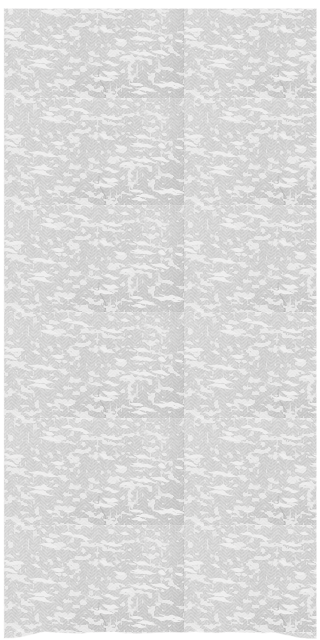
Reproduce this texture procedurally as a Shadertoy shader.

```glsl
// Pale grey herringbone cloth with worn white slubs, tiled with visible seams

float hash(vec2 p) {
    vec3 h = fract(vec3(p.xyx) * 0.1031);
    h += dot(h, h.yzx + 33.33);
    return fract((h.x + h.y) * h.z);
}

float noise(vec2 p) {
    vec2 i = floor(p), f = fract(p);
    f = f * f * (3.0 - 2.0 * f);
    return mix(mix(hash(i), hash(i + vec2(1, 0)), f.x),
               mix(hash(i + vec2(0, 1)), hash(i + vec2(1, 1)), f.x), f.y);
}

// Irregular white flakes, denser in some areas and along the tile top
float flakes(vec2 q) {
    vec2 r = vec2(q.x, q.y + 0.12 * q.x);
    float n = 0.6 * noise(r * vec2(48, 85)) + 0.4 * noise(r * vec2(105, 150) + 37.0);
    n += 0.14 * (noise(q * 13.0 + 5.0) - 0.5) + 0.06 * smoothstep(0.27, 0.33, q.y);
    float upright = noise(q * vec2(120, 42) + 71.0);
    return max(smoothstep(0.59, 0.69, n), 0.8 * smoothstep(0.83, 0.92, upright));
}

// Long thin horizontal slubs scattered over the tile
float slubs(vec2 q) {
    float mask = 0.0;
    for (int i = 0; i < 34; i++) {
        float k = float(i);
        vec2 center = vec2(hash(vec2(k, 3)) * 0.56, hash(vec2(k, 8)) * 0.32);
        float halfLength = mix(0.012, 0.05, pow(hash(vec2(k, 15)), 2.0));
        vec2 d = q - center;
        d.y += 0.14 * d.x + 0.008 * (noise(q * 55.0 + k) - 0.5);
        float taper = 1.0 - pow(min(abs(d.x) / halfLength, 1.0), 2.0);
        float width = 0.0055 * taper * (0.5 + noise(q * 90.0));
        mask = max(mask, smoothstep(0.002, -0.002, abs(d.y) - width) * step(0.01, taper));
    }
    return mask;
}

void mainImage(out vec4 fragColor, in vec2 fragCoord) {
    vec2 p = fragCoord / iResolution.xy * vec2(1, 2);
    vec2 tileSize = vec2(0.561, 1.0 / 3.0);
    vec2 q = mod(p - vec2(0.574, 0.026), tileSize);

    // Herringbone threads with uneven grain
    float zigzag = abs(fract(q.x * 22.0) - 0.5) * 4.0;
    float weave = sin(6.2832 * (q.y * 98.0 + zigzag));
    float shade = 0.832 + 0.02 * weave + 0.05 * (noise(q * vec2(230, 190)) - 0.5);

    // Soft lighting: darker lower middle and right border, lighter top
    shade += 0.035 * (noise(q * 8.0 + 11.0) - 0.5);
    shade += 0.025 * smoothstep(0.1, 0.33, q.y) - 0.01;
    shade -= 0.025 * smoothstep(0.47, 0.56, q.x);
    shade -= 0.02 * exp(-pow((q.x - 0.4) / 0.13, 2.0)) * smoothstep(0.14, 0.02, q.y);

    // Slanted crease rising from the bottom of the tile
    float creaseX = 0.315 - 0.2 * q.y + 0.006 * sin(q.y * 70.0);
    float crease = smoothstep(0.005, 0.0, abs(q.x - creaseX));
    shade -= 0.07 * crease * smoothstep(0.11, 0.07, q.y);

    // Worn white marks keep a trace of the weave
    float wear = max(flakes(q) * 0.8, slubs(q));
    shade = mix(shade, 0.935 + 0.008 * weave, wear);

    // Faint seams between tiles
    shade -= 0.025 * smoothstep(0.005, 0.0, min(q.x, tileSize.x - q.x));
    shade += 0.015 * smoothstep(0.006, 0.0, tileSize.y - q.y);

    // White border with a ragged lower hem
    float hem = 0.019 * smoothstep(0.04, 0.14, p.x) * smoothstep(0.97, 0.84, p.x)
              + 0.007 * noise(vec2(p.x * 28.0, 2.0));
    float inside = min(min(p.x - 0.013, 0.989 - p.x), min(p.y - hem, 1.973 - p.y));
    float edge = 1.0 / iResolution.x;
    shade = mix(1.0, shade, smoothstep(-edge, edge, inside));

    fragColor = vec4(vec3(shade) + vec3(0.001, 0.0, -0.001), 1.0);
}
```
